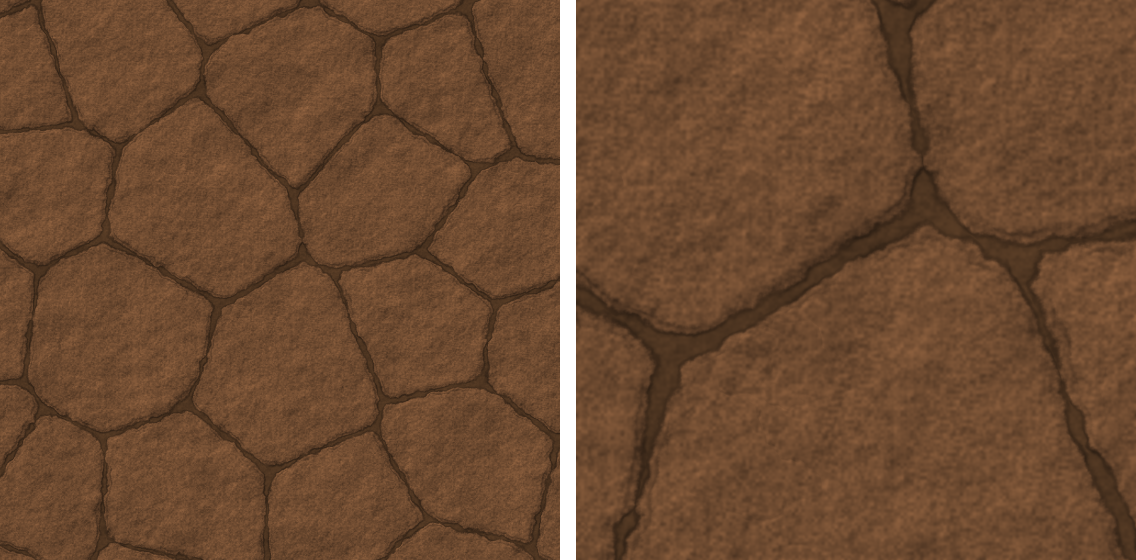
Left: the whole. Right: its middle third, enlarged.
A WebGL 1 fragment shader for this texture:

```glsl
precision highp float;

uniform vec2 u_resolution;

const float STONES_ACROSS = 3.95;
const vec2 TO_LIGHT = vec2(-0.6, 0.8);
const vec3 STONE = vec3(0.435, 0.295, 0.191);
const vec3 JOINT = vec3(0.325, 0.222, 0.138);

float hash(vec2 p) {
  return fract(sin(dot(p, vec2(127.1, 311.7))) * 43758.5453);
}

vec2 hash2(vec2 p) {
  return vec2(hash(p), hash(p + 57.3));
}

float noise(vec2 p) {
  vec2 i = floor(p);
  vec2 f = fract(p);
  vec2 u = f * f * (3.0 - 2.0 * f);
  float low = mix(hash(i), hash(i + vec2(1.0, 0.0)), u.x);
  float high = mix(hash(i + vec2(0.0, 1.0)), hash(i + 1.0), u.x);
  return mix(low, high, u.y);
}

// Layered noise, roughly centred on zero
float fbm(vec2 p) {
  float sum = 0.0;
  float amp = 0.5;
  for (int i = 0; i < 5; i++) {
    sum += amp * (noise(p) - 0.5);
    p = mat2(1.6, 1.2, -1.2, 1.6) * p + 7.3;
    amp *= 0.5;
  }
  return sum;
}

// Jittered stone centre, with odd rows shifted by half a cell
vec2 stoneCentre(vec2 cell) {
  float shift = 0.5 * mod(cell.y, 2.0);
  return cell + vec2(shift, 0.0) + 0.5 + 0.72 * (hash2(cell) - 0.5);
}

// Distance to the stone border in cell units, rounded at corners
float borderDistance(vec2 p) {
  vec2 home = floor(p - vec2(0.25, 0.0));
  vec2 nearest = vec2(0.0);
  float best = 100.0;
  for (int y = -2; y <= 2; y++) {
    for (int x = -2; x <= 2; x++) {
      vec2 d = stoneCentre(home + vec2(x, y)) - p;
      if (dot(d, d) < best) {
        best = dot(d, d);
        nearest = d;
      }
    }
  }
  float sum = 0.0001;
  for (int y = -2; y <= 2; y++) {
    for (int x = -2; x <= 2; x++) {
      vec2 d = stoneCentre(home + vec2(x, y)) - p;
      vec2 across = d - nearest;
      if (dot(across, across) > 0.0001) {
        float edge = dot(0.5 * (d + nearest), normalize(across));
        sum += exp(-32.0 * edge);
      }
    }
  }
  return -log(sum) / 32.0;
}

// Border distance with bent, chipped edges
float roughBorder(vec2 uv) {
  vec2 bend = vec2(fbm(uv * 24.0), fbm(uv * 24.0 + 41.0));
  float chips = 0.05 * fbm(uv * 65.0 + 9.0);
  return borderDistance((uv + 0.014 * bend) * STONES_ACROSS) + chips;
}

// Bevelled stone with relief and sharp creases
float surfaceHeight(vec2 uv, float border) {
  float crease = abs(noise(uv * vec2(24.0, 34.0) + 2.0 * fbm(uv * 30.0)) - 0.5);
  float patches = smoothstep(0.45, 0.8, noise(uv * 13.0 + 31.0));
  float relief = 1.35 * fbm(uv * 18.0) + 0.22 * patches * min(crease, 0.16);
  return 0.2 * smoothstep(0.0, 0.055, border) + relief;
}

// Dark line that follows the border at a given distance
float ledge(float border, float place, float width) {
  float offset = (border - place) / width;
  return exp(-offset * offset);
}

void main() {
  vec2 uv = gl_FragCoord.xy / min(u_resolution.x, u_resolution.y);
  vec2 lit = uv + 0.0016 * TO_LIGHT;
  float border = roughBorder(uv);
  float slope = surfaceHeight(uv, border) - surfaceHeight(lit, roughBorder(lit));

  // Relief, faint mottling and fine grain
  float grain = noise(uv * 330.0) + noise(uv * 510.0 + 13.0) - 1.0;
  float shade = 1.0 + clamp(3.7 * slope, -0.28, 0.24);
  shade += 0.13 * fbm(uv * 12.0 + 3.0) + 0.17 * grain;
  shade *= mix(0.92, 1.0, smoothstep(0.01, 0.08, border));

  // Narrow joints with broken dark ledges
  float stone = smoothstep(0.006, 0.023, border);
  float broken = smoothstep(0.3, 0.75, noise(uv * 40.0 + 5.0));
  float dark = 0.14 + 0.24 * noise(uv * 55.0);
  float rim = dark * ledge(border, 0.012, 0.007);
  rim += 0.2 * broken * ledge(border, 0.034, 0.006);
  vec3 color = mix(JOINT, STONE, stone) * mix(1.0, shade, 0.6 + 0.4 * stone);
  gl_FragColor = vec4(color * (1.0 - rim), 1.0);
}
```
